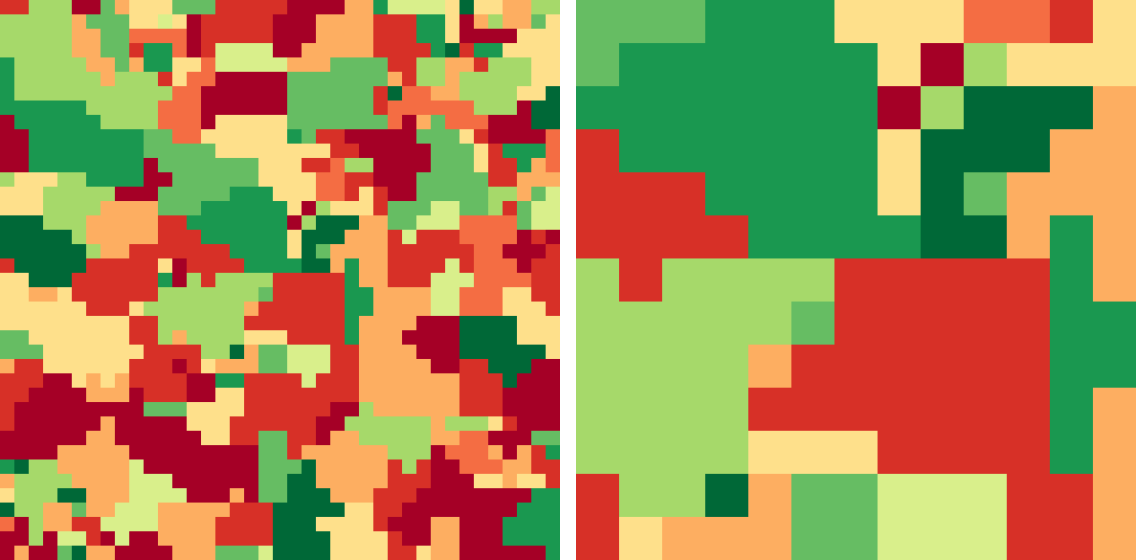
Left: the whole. Right: its middle third, enlarged.
A Shadertoy shader for this texture:

```glsl
const vec3 PALETTE[10] = vec3[10](
    vec3(.647, .000, .149), vec3(.843, .188, .153), vec3(.957, .427, .263),
    vec3(.992, .682, .380), vec3(.996, .878, .545), vec3(.851, .937, .545),
    vec3(.651, .851, .416), vec3(.400, .741, .388), vec3(.102, .596, .314),
    vec3(.000, .408, .216));

// Upper end of each colour's share of the area
const float SHARE_END[10] = float[10](
    .08, .275, .335, .465, .575, .635, .73, .82, .915, 1.);

vec2 hash2(vec2 p) {
    return fract(sin(vec2(dot(p, vec2(127.1, 311.7)),
                          dot(p, vec2(269.5, 183.3)))) * 43758.5);
}

// Seed that owns a point: weighted cellular noise with boxy, stretched cells
vec2 patchSeed(vec2 p) {
    vec2 home = floor(p), owner = home;
    float nearest = 1e3;
    for (int y = -2; y <= 2; y++)
    for (int x = -2; x <= 2; x++) {
        vec2 id = home + vec2(x, y);
        vec2 shape = hash2(id + 71.);
        float stretch = exp2(shape.x - .5);
        vec2 d = abs(p - id - hash2(id)) * vec2(stretch, 1. / stretch);
        float dist = mix(length(d), max(d.x, d.y), .6) - .55 * shape.y;
        if (dist < nearest) {
            nearest = dist;
            owner = id;
        }
    }
    return owner;
}

vec3 seedColor(vec2 id) {
    // Low-discrepancy pick keeps the shares even
    float pick = fract(dot(id, vec2(.7549, .5698)) + .2 * hash2(id + 23.).x);
    int i = 0;
    while (i < 9 && pick > SHARE_END[i]) i++;
    return PALETTE[i];
}

vec3 blockColor(vec2 block) {
    // Ragged borders: each block looks up a slightly shifted point
    vec2 p = block + .5 + .8 * (hash2(block + 9.) - .5)
           + .5 * sin(block.yx * .9 + vec2(0., 2.));
    vec2 id = patchSeed(p / 4.1);
    // Some patches break up into small crumbs
    if (hash2(id + 5.).x < .24) id = patchSeed(p / 1.8 + 50.);
    return seedColor(id);
}

void mainImage(out vec4 fragColor, in vec2 fragCoord) {
    float pixel = 39. / iResolution.y;
    vec2 p = fragCoord * pixel;

    // Blend the blocks on both sides of the nearest grid lines
    vec2 hi = floor(p + .5 * pixel), lo = hi - 1.;
    vec2 t = clamp((p - hi) / pixel + .5, 0., 1.);
    vec3 below = mix(blockColor(lo), blockColor(vec2(hi.x, lo.y)), t.x);
    vec3 above = mix(blockColor(vec2(lo.x, hi.y)), blockColor(hi), t.x);
    fragColor = vec4(mix(below, above, t.y), 1.);
}
```
